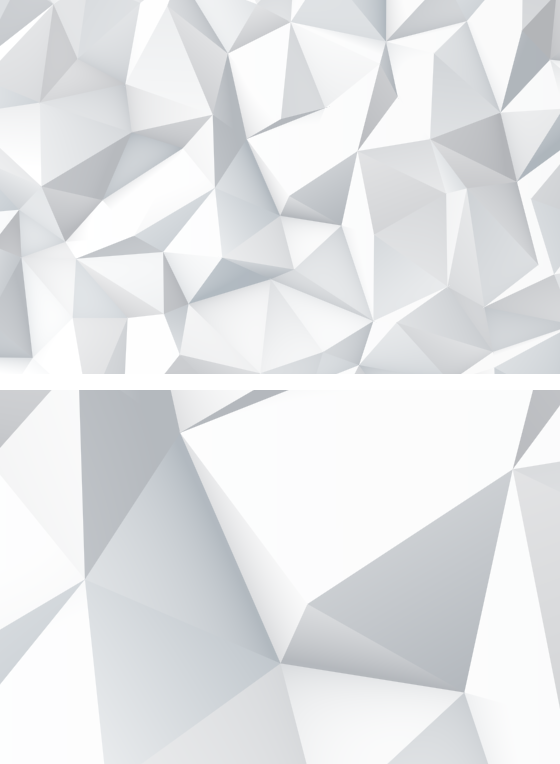
Top: the whole. Bottom: its middle third, enlarged.
Reproduce this background procedurally as a WebGL 2 fragment shader.

```glsl
#version 300 es
precision highp float;
uniform vec2 u_resolution;
out vec4 fragColor;

vec3 hash3(vec2 p) {
  vec3 q = fract(p.xyx * vec3(0.1031, 0.1030, 0.0973) + 0.37);
  q += dot(q, q.yxz + 33.33);
  return fract((q.xxy + q.yzz) * q.zyx);
}

float cross2(vec2 a, vec2 b) {
  return a.x * b.y - a.y * b.x;
}

// Signed distance to the line from s to e, positive on its left
float edgeDistance(vec2 p, vec2 s, vec2 e) {
  return cross2(normalize(e - s), p - s);
}

// Jittered lattice vertex; z is its height, peaks alternating with valleys
vec3 vertexAt(vec2 cell) {
  vec3 rnd = hash3(cell + 71.0);
  float parity = mod(cell.x + cell.y, 2.0);
  return vec3(cell + 0.5 + 0.9 * (rnd.xy - 0.5), 1.1 * mix(rnd.z, parity, 0.35));
}

// Darkening strength of an edge that joins two low vertices
float valley(float h1, float h2) {
  return smoothstep(0.75, 0.15, max(h1, h2));
}

// Adds one shaded triangle, weighted by its pixel coverage
void addFacet(vec2 p, vec3 a, vec3 b, vec3 c, vec2 id, vec2 toLight, float pixel, inout vec4 sum) {
  float area = cross2(b.xy - a.xy, c.xy - a.xy);
  if (area < 0.0) {
    vec3 swapped = b;
    b = c;
    c = swapped;
    area = -area;
  }
  vec3 d = vec3(edgeDistance(p, b.xy, c.xy), edgeDistance(p, c.xy, a.xy), edgeDistance(p, a.xy, b.xy));
  float coverage = clamp(0.5 + min(d.x, min(d.y, d.z)) / pixel, 0.0, 1.0);
  if (coverage <= 0.0) return;

  vec3 sides = vec3(distance(b.xy, c.xy), distance(c.xy, a.xy), distance(a.xy, b.xy));
  vec3 bary = clamp(d * sides / max(area, 1e-4), 0.0, 1.0);
  vec3 normal = normalize(cross(b - a, c - a));
  vec3 rnd = hash3(id + 19.0);

  // Direct light, then a soft linear gradient across the facet
  float tone = 0.912 + 0.22 * dot(normal.xy, toLight);
  tone += 0.11 * dot(bary, rnd - 0.5) + 0.05 * (dot(bary, vec3(a.z, b.z, c.z)) - 0.55);

  // Soft shadow gathered along valley edges
  vec3 creases = vec3(valley(b.z, c.z), valley(c.z, a.z), valley(a.z, b.z));
  tone -= 0.09 * dot(creases, exp(-max(d, 0.0) / 0.16));

  tone = clamp(tone, 0.72, 0.99);
  vec3 absorb = mix(vec3(1.02, 1.0, 0.95), vec3(1.1, 0.98, 0.88), rnd.x);
  sum += coverage * vec4(1.0 - (1.0 - tone) * absorb, 1.0);
}

void main() {
  // Lattice turned to hide its axes; the light comes from the upper left
  float cellSize = 0.158;
  mat2 turn = mat2(cos(0.55), sin(0.55), -sin(0.55), cos(0.55));
  vec2 canvas = gl_FragCoord.xy / u_resolution.y;
  vec2 p = turn * canvas / cellSize + 7.0;
  vec2 toLight = turn * normalize(vec2(-0.8, 0.6));
  float pixel = 1.2 / (u_resolution.y * cellSize);

  vec4 sum = vec4(0.0);
  for (int y = -1; y <= 0; y++) {
    for (int x = -1; x <= 0; x++) {
      vec2 cell = floor(p) + vec2(x, y);
      vec3 a = vertexAt(cell);
      vec3 b = vertexAt(cell + vec2(1, 0));
      vec3 c = vertexAt(cell + vec2(1, 1));
      vec3 d = vertexAt(cell + vec2(0, 1));

      // Split the quad along a diagonal that stays inside it
      vec2 ac = c.xy - a.xy, bd = d.xy - b.xy;
      bool acInside = cross2(ac, b.xy - a.xy) * cross2(ac, d.xy - a.xy) < 0.0;
      bool bdInside = cross2(bd, a.xy - b.xy) * cross2(bd, c.xy - b.xy) < 0.0;
      bool acShorter = length(ac) < length(bd) * (0.6 + 0.8 * hash3(cell + 5.0).x);
      if (acInside && (acShorter || !bdInside)) {
        addFacet(p, a, b, c, cell, toLight, pixel, sum);
        addFacet(p, a, c, d, cell + 0.5, toLight, pixel, sum);
      } else {
        addFacet(p, a, b, d, cell, toLight, pixel, sum);
        addFacet(p, b, c, d, cell + 0.5, toLight, pixel, sum);
      }
    }
  }

  // The right side falls slightly into shade
  vec3 color = sum.rgb / max(sum.a, 1e-3);
  color -= 0.025 * (gl_FragCoord.x / u_resolution.x - 0.5);
  fragColor = vec4(clamp(color, 0.0, 1.0), 1.0);
}
```
